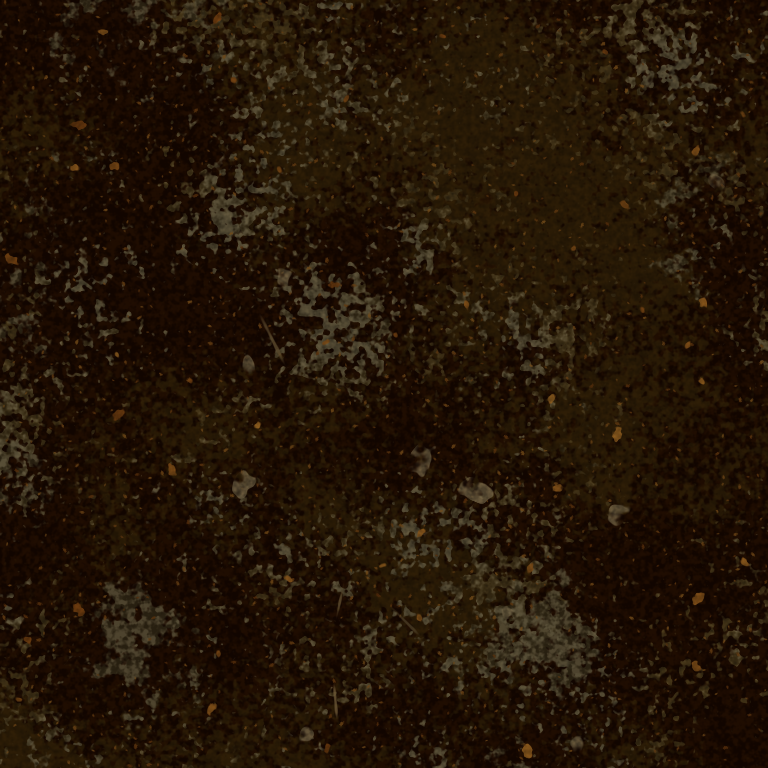
A Shadertoy shader for this texture:

```glsl
// Dark forest soil: grainy brown earth with mossy stains, clustered pale crumbs,
// speckled grey lichen, and scattered amber flakes, pebbles and twigs.
// Thresholded fractal noise makes the ground; jittered grids scatter the debris.

const vec3 DARK_SOIL  = vec3(0.065, 0.018, 0.000);
const vec3 WARM_SOIL  = vec3(0.122, 0.050, 0.003);
const vec3 MOSS       = vec3(0.160, 0.105, 0.022);
const vec3 TAN_CRUMB  = vec3(0.235, 0.180, 0.080);
const vec3 GREY_CRUMB = vec3(0.310, 0.275, 0.190);
const vec3 LICHEN_LOW = vec3(0.170, 0.140, 0.075);
const vec3 LICHEN_TOP = vec3(0.335, 0.300, 0.210);
const vec3 RUST       = vec3(0.360, 0.190, 0.045);
const vec3 AMBER      = vec3(0.500, 0.330, 0.110);
const vec3 PEBBLE     = vec3(0.450, 0.390, 0.270);
const vec3 TWIG       = vec3(0.380, 0.310, 0.190);

float hash(vec2 p) {
    vec3 q = fract(p.xyx * 0.1031);
    q += dot(q, q.yzx + 33.33);
    return fract((q.x + q.y) * q.z);
}

float noise(vec2 p) {
    vec2 cell = floor(p), f = fract(p);
    f = f * f * (3.0 - 2.0 * f);
    float low  = mix(hash(cell), hash(cell + vec2(1, 0)), f.x);
    float high = mix(hash(cell + vec2(0, 1)), hash(cell + vec2(1, 1)), f.x);
    return mix(low, high, f.y);
}

// Fractal noise, normalised to the range 0 to 1
float fbm(vec2 p, int octaves) {
    float sum = 0.0, total = 0.0, weight = 1.0;
    for (int i = 0; i < octaves; i++) {
        sum += weight * noise(p);
        total += weight;
        weight *= 0.5;
        p = mat2(1.6, 1.2, -1.2, 1.6) * p + 17.3;
    }
    return sum / total;
}

// Scattered ragged ellipses: x is coverage, y is a random tone per piece.
// The radius is in grid cells, stretch is length over width.
vec2 scatter(vec2 uv, float cells, float chance, float radius, float stretch, float seed) {
    vec2 p = uv * cells, result = vec2(0.0);
    float soft = 0.8 * cells / iResolution.y;
    for (int y = -1; y <= 1; y++)
    for (int x = -1; x <= 1; x++) {
        vec2 id = floor(p) + vec2(x, y);
        vec2 key = id + seed;
        if (hash(key + 71.7) > chance) continue;
        vec2 jitter = vec2(hash(key + 11.1), hash(key + 29.3));
        vec2 q = p - id - 0.15 - 0.7 * jitter;
        float angle = 6.2832 * hash(key + 43.9);
        float c = cos(angle), s = sin(angle);
        q = mat2(c, s, -s, c) * q;
        float tone = hash(key + 57.1);
        float ragged = 0.65 + 0.7 * noise(q * 2.0 / radius + key);
        float size = radius * mix(0.5, 1.2, tone * tone) * ragged;
        float edge = (length(q * vec2(1.0, stretch)) - size) / stretch;
        float cover = 1.0 - smoothstep(-soft, soft, edge);
        if (cover > result.x) result = vec2(cover, hash(key + 83.3));
    }
    return result;
}

void mainImage(out vec4 fragColor, in vec2 fragCoord) {
    vec2 uv = fragCoord / iResolution.y;
    float grain = fbm(uv * 190.0, 2);
    float speck = fbm(uv * 150.0 + 40.0, 2);

    // Earth with broad mossy stains
    vec3 color = mix(DARK_SOIL, WARM_SOIL, smoothstep(0.2, 0.8, grain));
    float stain = fbm(uv * 5.0 + 8.0, 4) + 0.65 * (speck - 0.5);
    color = mix(color, MOSS * (0.75 + 0.5 * grain), 0.9 * smoothstep(0.46, 0.72, stain));

    // Lichen field, which also thickens the crumbs around it
    float field = fbm(uv * 5.5 + 23.0, 5);
    float rough = fbm(uv * 55.0 + 5.0, 3) - 0.5;

    // Pale crumbs in loose clusters
    float density = fbm(uv * 7.0 + 61.0, 4) - 0.5 + 0.3 * (field - 0.5);
    float crumb = fbm(uv * 125.0 + 90.0, 2) + 0.8 * density;
    float greyness = smoothstep(0.35, 0.7, fbm(uv * 9.0 + 31.0, 3) + 0.5 * (grain - 0.5));
    vec3 crumbColor = mix(TAN_CRUMB, GREY_CRUMB, greyness) * (0.6 + 0.7 * grain);
    color = mix(color, crumbColor, smoothstep(0.65, 0.82, crumb));

    // Lichen patches with broken, speckled edges
    float patchCover = smoothstep(0.69, 0.77, field + 0.35 * rough + 0.2 * (speck - 0.5));
    vec3 lichen = mix(LICHEN_LOW, LICHEN_TOP, smoothstep(0.25, 0.75, grain));
    color = mix(color, lichen, 0.85 * patchCover);

    // Debris, from fine bits up to pebbles and twigs
    vec2 bits = scatter(uv, 64.0, 0.28, 0.17, 1.6, 3.0);
    color = mix(color, mix(RUST, AMBER, bits.y) * 0.9, 0.8 * bits.x);

    vec2 pebbles = scatter(uv, 7.0, 0.2, 0.15, 1.4, 130.0);
    float worn = pebbles.x * smoothstep(-0.2, 0.1, rough);
    color = mix(color, PEBBLE * (0.55 + 0.6 * grain), 0.8 * worn);

    vec2 flakes = scatter(uv, 17.0, 0.19, 0.14, 1.6, 210.0);
    color = mix(color, mix(RUST, AMBER, flakes.y) * (0.75 + 0.5 * grain), 0.92 * flakes.x);

    vec2 twigs = scatter(uv, 8.0, 0.12, 0.2, 11.0, 320.0);
    color = mix(color, TWIG * (0.7 + 0.5 * twigs.y), 0.75 * twigs.x);

    fragColor = vec4(color, 1.0);
}
```
